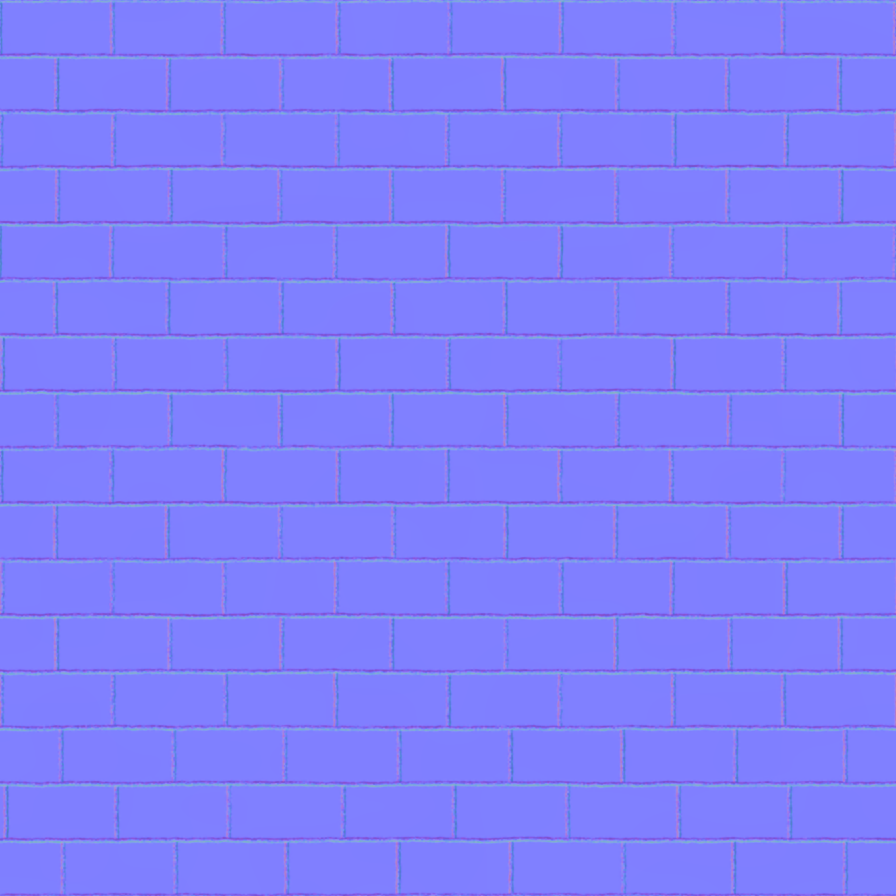
This texture map is drawn by a Shadertoy shader. Its source:

```glsl
// Tangent-space normal map of a running-bond block wall with thin, rough joints.
// Each joint contributes a pair of opposed bevel slopes; fine value noise roughens
// them, hashed offsets vary the blocks, and the slopes become an encoded normal.

#define COLUMNS 8.0
#define ROWS 16.0
#define JOINT_HALF 0.0018      // joint centre to bevel centre, canvas units
#define BEVEL_WIDTH 0.0012     // softness of each bevel
#define BEVEL_SLOPE vec2(0.85, 0.85)
#define JITTER 0.0018          // random shift of the upright joints
#define WOBBLE 0.0013          // waviness of the joint lines
#define ROUGHNESS 0.7          // grain inside the joints
#define FACE_TILT 0.016        // faint unevenness of the block faces
#define LOW_ROWS 3.0           // lowest courses, laid further to the right
#define COURSE_SHIFT vec2(0.0068, 0.0008)  // low courses, other courses
#define RELIEF vec2(0.48, 0.05)  // lean kept after rough relief averages, depth lost

float hash(vec2 p) {
    return fract(sin(dot(p, vec2(127.1, 311.7))) * 43758.5453);
}

// Value noise in -0.5..0.5 that tiles over the canvas
float noise(vec2 uv, vec2 freq, float seed) {
    vec2 p = uv * freq;
    vec2 i = floor(p), f = fract(p);
    f = f * f * (3.0 - 2.0 * f);
    vec2 a = mod(i, freq) + seed, b = mod(i + 1.0, freq) + seed;
    float low = mix(hash(a), hash(vec2(b.x, a.y)), f.x);
    float high = mix(hash(vec2(a.x, b.y)), hash(b), f.x);
    return mix(low, high, f.y) - 0.5;
}

// Two independent noise channels
vec2 noise2(vec2 uv, vec2 freq, float seed) {
    return vec2(noise(uv, freq, seed), noise(uv, freq, seed + 6.0));
}

float bell(float d, float width) {
    return exp(-d * d / (width * width));
}

// Slope across a joint: falls into it on one side, rises on the other.
// strength holds the weight of the positive and negative sides.
float jointSlope(float d, float width, vec2 strength) {
    return strength.x * bell(d + JOINT_HALF, width)
         - strength.y * bell(d - JOINT_HALF, width);
}

void mainImage(out vec4 fragColor, in vec2 fragCoord) {
    vec2 uv = fragCoord / iResolution.xy;
    float pixel = 1.0 / min(iResolution.x, iResolution.y);

    // Widen bevels to the pixel size and keep their total weight
    float width = sqrt(BEVEL_WIDTH * BEVEL_WIDTH + 0.1 * pixel * pixel);
    float gain = BEVEL_WIDTH / width;

    // Level joints between courses
    float bend = noise(uv, vec2(24.0, ROWS), 3.0) + 0.7 * noise(uv, vec2(128.0, ROWS), 19.0);
    float level = floor(uv.y * ROWS + 0.5);
    float course = mod(level, ROWS);
    float dy = uv.y - level / ROWS - WOBBLE * bend;

    // Upright joints, offset by half a block in every other course
    float row = mod(floor((uv.y - WOBBLE * bend) * ROWS), ROWS);
    float shift = row < LOW_ROWS ? COURSE_SHIFT.x : COURSE_SHIFT.y;
    float x = (uv.x - shift) * COLUMNS - 0.5 * (1.0 - mod(row, 2.0));
    float column = floor(x + 0.5);
    vec2 id = vec2(mod(column, COLUMNS), row);
    float dx = (x - column) / COLUMNS - JITTER * 2.0 * (hash(id + 7.0) - 0.5);
    dx -= 0.7 * WOBBLE * noise(uv, vec2(COLUMNS, 160.0), 31.0);

    // Uneven wear along the two sides of each joint
    vec2 chips = noise2(uv, vec2(320.0), 5.0);
    vec2 patches = noise2(uv, vec2(80.0), 13.0);
    vec2 wearX = 0.5 + 0.8 * vec2(hash(id + 41.0), hash(id + 73.0)) + 0.8 * chips;
    vec2 wearY = 0.8 + 0.3 * vec2(hash(vec2(course, 23.0)), hash(vec2(course, 57.0)))
               + 0.7 * chips + 0.7 * patches;

    // Upright joints stop at the level ones
    float upright = smoothstep(0.3 * JOINT_HALF, 1.8 * JOINT_HALF, abs(dy));
    vec2 slope = BEVEL_SLOPE * gain * vec2(
        jointSlope(dx, width, max(wearX, 0.0)) * upright,
        jointSlope(dy, width, max(wearY, 0.0)));

    // Grain in the joints and a faint tilt on the faces
    float inJoint = max(bell(dx, 1.7 * JOINT_HALF) * upright, bell(dy, 1.7 * JOINT_HALF));
    slope += ROUGHNESS * inJoint * noise2(uv, vec2(448.0), 29.0);
    slope += FACE_TILT / RELIEF.x * noise2(uv, vec2(12.0, 20.0), 43.0);

    // Encode, with rough relief softening the lean and shortening the normal
    vec3 normal = normalize(vec3(slope, 1.0));
    normal.xy *= RELIEF.x;
    normal.z -= RELIEF.y * inJoint;
    fragColor = vec4(normal * 0.5 + 0.5, 1.0);
}
```
